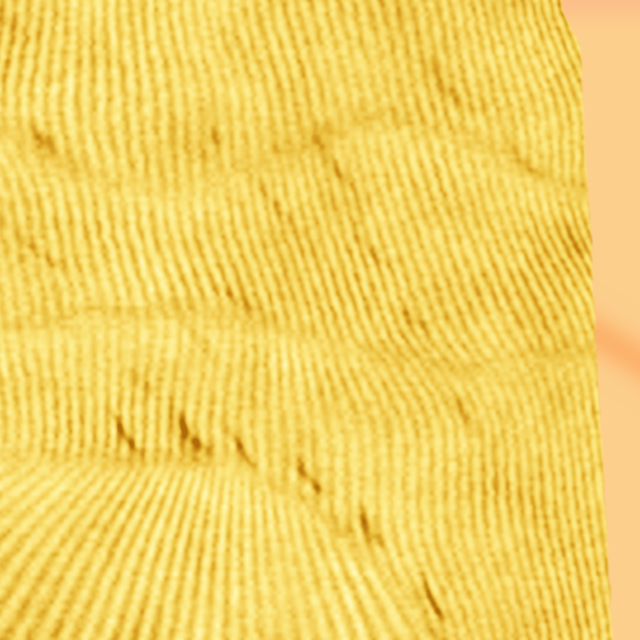
A WebGL 2 fragment shader for this texture:

```glsl
#version 300 es
precision highp float;

#define RIB_COUNT 47.0
#define RIB_DEPTH 1.4
#define GRAIN_SCALE 135.0
#define GRAIN_DEPTH 1.0
#define FOLD_DEPTH 0.85
#define WARP 0.035
#define BASE_TONE 2.3
#define CREASE_DEPTH 3.2
#define SOFT_CREASES 16
#define SEAM_BLEND 0.012

uniform vec2 u_resolution;
out vec4 fragColor;

const vec3 CLOTH[8] = vec3[8](
    vec3(0.68, 0.42, 0.04), vec3(0.77, 0.53, 0.08),
    vec3(0.86, 0.64, 0.15), vec3(0.92, 0.76, 0.26),
    vec3(0.96, 0.83, 0.37), vec3(0.98, 0.89, 0.47),
    vec3(0.99, 0.93, 0.57), vec3(1.00, 0.97, 0.73));

float hash(vec2 p) {
    return fract(sin(dot(p, vec2(12.9898, 78.233))) * 43758.5);
}

// Smooth value noise in -1..1
float noise(vec2 p) {
    vec2 i = floor(p), f = fract(p);
    f = f * f * (3.0 - 2.0 * f);
    float low = mix(hash(i), hash(i + vec2(1, 0)), f.x);
    float high = mix(hash(i + vec2(0, 1)), hash(i + vec2(1, 1)), f.x);
    return 2.0 * mix(low, high, f.y) - 1.0;
}

float rib(float phase) {
    return sin(6.2832 * RIB_COUNT * phase);
}

// Heights of the three seams between gathered tiers
float upperSeam(float x) { return 0.75 + 0.05 * sin(9.0 * x + 2.45); }
float middleSeam(float x) { return 0.48 + 0.03 * sin(7.0 * x) - 0.06 * x * x; }
float lowerSeam(float x) {
    float bend = max(x - 0.25, 0.0);
    return 0.28 - 1.5 * bend * bend;
}

// Dark fold above a seam, lit cloth below it
float seamShade(float d, float strength) {
    float fold = exp(-pow((d - 0.012) / 0.016, 2.0));
    float lit = exp(-pow((d + 0.03) / 0.025, 2.0));
    return strength * (0.6 * lit - 1.3 * fold);
}

// Slanted, slightly bowed crease tapering at both ends
float crease(vec2 p, vec2 centre, float angle, float len, float width) {
    vec2 d = p - centre;
    vec2 along = vec2(cos(angle), sin(angle));
    float u = dot(d, along) / len;
    float v = dot(d, vec2(-along.y, along.x)) - 0.15 * len * u * u;
    return exp(-v * v / (width * width)) * (1.0 - smoothstep(0.3, 1.0, abs(u)));
}

float creases(vec2 p) {
    float shade = 0.0;
    for (int i = 0; i < SOFT_CREASES; i++) {
        float k = float(i);
        vec2 centre = vec2(hash(vec2(k, 1.3)) * 0.9, 0.3 + 0.7 * hash(vec2(k, 4.7)));
        float angle = -1.2 + 0.6 * hash(vec2(k, 7.1));
        float len = 0.04 + 0.05 * hash(vec2(k, 9.2));
        shade += 0.4 * crease(p, centre, angle, len, 0.009);
    }
    // Deep pleats following the lower seam
    for (int i = 0; i < 6; i++) {
        float k = float(i);
        float x = 0.19 + 0.095 * k + 0.03 * (hash(vec2(k, 2.9)) - 0.5);
        vec2 centre = vec2(x, lowerSeam(x) + 0.035 + 0.02 * hash(vec2(k, 5.3)));
        shade += crease(p, centre, -0.95, 0.055, 0.0075);
    }
    return shade;
}

float clothTone(vec2 p) {
    vec2 q = p + 0.012 * vec2(noise(p * 14.0), noise(p * 14.0 + 31.0));
    float dUpper = q.y - upperSeam(q.x);
    float dMiddle = q.y - middleSeam(q.x);
    float dLower = q.y - lowerSeam(q.x);

    // Rib phase: leaning tiers above, a fan below
    float squeeze = max(p.x - 0.65, 0.0);
    float base = p.x + 0.8 * squeeze * squeeze + WARP * noise(p * vec2(3.0, 6.0) + 5.0)
               + 0.0018 * noise(p * 65.0);
    float lean = 0.3 * smoothstep(0.25, 0.65, p.x);
    vec2 fan = vec2(p.x - 0.38, 0.55 - p.y);
    float top = rib(base + lean * (p.y - 0.85));
    float chest = rib(base + 0.31 + (lean + 0.1) * (p.y - 0.6));
    float waist = rib(base + 0.17 + 0.7 * lean * (p.y - 0.4));
    float hem = rib(0.42 * atan(fan.x, fan.y) + 0.3 * (base - p.x));
    float ribs = mix(hem, waist, smoothstep(-SEAM_BLEND, SEAM_BLEND, dLower));
    ribs = mix(ribs, chest, smoothstep(-SEAM_BLEND, SEAM_BLEND, dMiddle));
    ribs = mix(ribs, top, smoothstep(-SEAM_BLEND, SEAM_BLEND, dUpper));

    // Ribs fade in patches and close to seams
    float nearest = min(abs(dUpper), min(abs(dMiddle), abs(dLower)));
    float strength = 0.8 + 0.35 * noise(p * 9.0 + 17.0);
    strength *= mix(0.4, 1.0, smoothstep(0.0, 0.045, nearest));

    float patchy = 0.55 + 0.45 * noise(p * 6.0 + 43.0);
    float tone = BASE_TONE + RIB_DEPTH * ribs * strength;
    tone += GRAIN_DEPTH * (0.7 * noise(p * GRAIN_SCALE) + 0.4 * noise(p * GRAIN_SCALE * 0.5 + 9.0));
    tone += FOLD_DEPTH * (0.6 * noise(p * 5.0 + 2.0) + 0.6 * noise(p * 13.0 + 8.0));
    tone += seamShade(dUpper, 0.8 * patchy) + seamShade(dMiddle, patchy) + seamShade(dLower, 0.8 * patchy);
    tone -= CREASE_DEPTH * creases(q);
    return tone - 0.5 * smoothstep(0.72, 0.92, p.x);
}

vec3 clothColor(float tone) {
    vec3 color = CLOTH[0];
    for (int i = 1; i < 8; i++)
        color = mix(color, CLOTH[i], clamp(tone + 3.0 - float(i), 0.0, 1.0));
    return color;
}

vec3 backdrop(vec2 p) {
    vec3 color = vec3(0.99, 0.81, 0.55);
    float band = (p.y - 0.46 + 0.6 * (p.x - 0.96)) / 0.035;
    color = mix(color, vec3(0.99, 0.69, 0.41), 0.9 * exp(-band * band));
    return mix(color, vec3(0.99, 0.75, 0.54), smoothstep(0.95, 1.0, p.y));
}

void main() {
    vec2 p = gl_FragCoord.xy / u_resolution;
    float edge = 0.957 - 0.055 * p.y - 0.025 * smoothstep(0.92, 1.0, p.y) + 0.002 * noise(p * 40.0);
    float blur = 0.002 + 1.0 / u_resolution.x;
    float outside = smoothstep(-blur, blur, p.x - edge);
    fragColor = vec4(mix(clothColor(clothTone(p)), backdrop(p), outside), 1.0);
}
```
